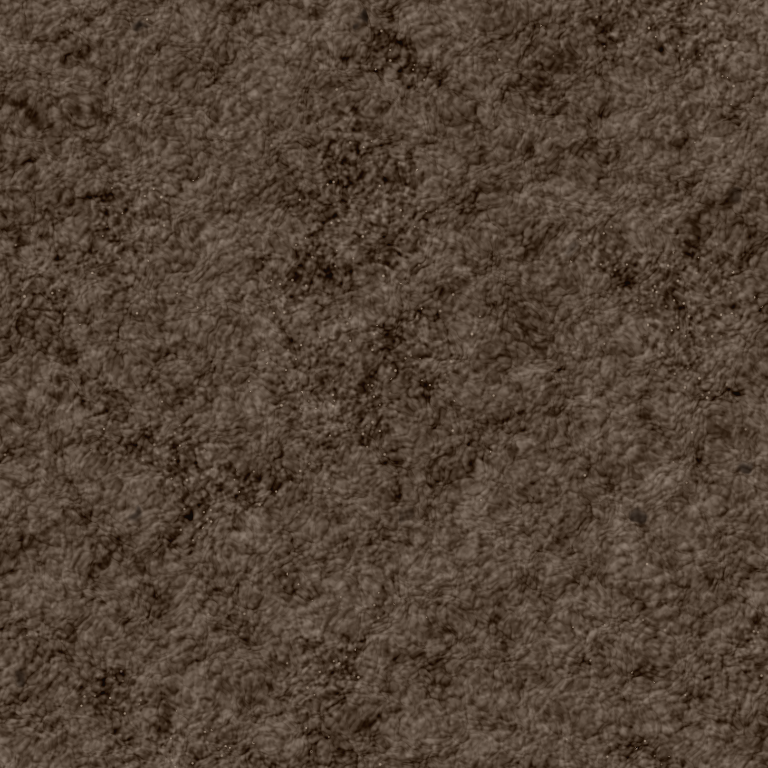
A Shadertoy shader for this texture:

```glsl
// Dark brown crumbly soil: rounded clods, loose gritty hollows, pale specks and small pits.

const vec2 LIGHT_DIR = vec2(-0.6, 0.8);
const vec3 SOIL_TINT = vec3(0.0, -0.061, -0.112);
const vec3 SPECK_COLOR = vec3(0.68, 0.61, 0.54);
const vec3 PIT_COLOR = vec3(0.08, 0.05, 0.03);
const float MEAN_TONE = 0.319;
const float MEAN_HEIGHT = 0.39;

float hash1(vec2 p) {
    vec3 q = fract(vec3(p.xyx) * 0.1031);
    q += dot(q, q.yzx + 33.33);
    return fract((q.x + q.y) * q.z);
}

vec2 hash2(vec2 p) {
    return vec2(hash1(p), hash1(p + 57.3));
}

mat2 rotation(float a) {
    return mat2(cos(a), sin(a), -sin(a), cos(a));
}

float valueNoise(vec2 p) {
    vec2 cell = floor(p), f = fract(p);
    f = f * f * (3.0 - 2.0 * f);
    float low = mix(hash1(cell), hash1(cell + vec2(1, 0)), f.x);
    float high = mix(hash1(cell + vec2(0, 1)), hash1(cell + vec2(1, 1)), f.x);
    return mix(low, high, f.y);
}

// Cellular noise: the upper envelope of domes of varied size.
float clods(vec2 p) {
    vec2 cell = floor(p);
    float top = 0.0;
    for (int y = -1; y <= 1; y++)
    for (int x = -1; x <= 1; x++) {
        vec2 id = cell + vec2(x, y);
        vec2 d = p - id - hash2(id);
        float size = mix(0.42, 0.92, hash1(id + 19.7));
        top = max(top, size - dot(d, d) / size);
    }
    return top;
}

// Clods on clods, each layer turned and about twice as fine.
float soilHeight(vec2 uv) {
    float height = 0.0, weight = 0.34, scale = 14.0;
    vec2 p = uv;
    for (int i = 0; i < 4; i++) {
        height += weight * clods(p * scale + float(i) * 31.7);
        p = rotation(0.9) * p;
        scale *= 2.15;
        weight *= 0.82;
    }
    return height;
}

// Sparse soft dots; density is the share of cells that hold one.
float dots(vec2 p, float density, float radius) {
    vec2 id = floor(p);
    vec2 center = 0.5 + 0.3 * (hash2(id + 7.1) - 0.5);
    float size = radius * mix(0.6, 1.0, hash1(id + 3.9));
    float present = step(1.0 - density, hash1(id + 91.3));
    float strength = present * mix(0.3, 1.0, hash1(id + 23.1));
    return strength * (1.0 - smoothstep(size * 0.2, size, length(fract(p) - center)));
}

void mainImage(out vec4 fragColor, in vec2 fragCoord) {
    vec2 uv = fragCoord / min(iResolution.x, iResolution.y);

    // Ragged clod outlines
    vec2 coarseWarp = vec2(valueNoise(uv * 24.0), valueNoise(uv * 24.0 + 40.0)) - 0.5;
    vec2 fineWarp = vec2(valueNoise(uv * 80.0), valueNoise(uv * 80.0 + 70.0)) - 0.5;
    vec2 p = uv + 0.018 * coarseWarp + 0.007 * fineWarp;

    // Relief lit from the upper left
    float height = soilHeight(p);
    float slope = height - soilHeight(p + LIGHT_DIR * 0.004);
    float crevice = 1.0 - smoothstep(0.12, 0.30, height);

    // Hollows of loose dark grit
    vec2 q = rotation(0.6) * uv;
    float patches = 0.65 * valueNoise(q * 7.0 + 3.0) + 0.35 * valueNoise(q * 17.0 + 9.0);
    float loose = smoothstep(0.56, 0.78, patches + 0.35 * (MEAN_HEIGHT - height));

    // Fine grain
    vec2 g = rotation(0.5) * uv;
    float grain = 0.14 * (valueNoise(g * 240.0) - 0.5)
                + 0.09 * (valueNoise(rotation(0.7) * g * 120.0) - 0.5);

    float tone = MEAN_TONE + 0.2 * (height - MEAN_HEIGHT) + 0.45 * clamp(slope, -0.2, 0.16);
    tone += grain * mix(0.95, 1.6, loose) - 0.025 * loose - 0.04 * crevice;
    vec3 color = max(tone + SOIL_TINT, vec3(0.05, 0.03, 0.02));

    // Pits and pale mineral specks
    float pit = dots((uv + 0.02 * fineWarp) * 14.0, 0.05, 0.2);
    float speck = dots(rotation(0.4) * uv * 160.0, mix(0.002, 0.06, loose), 0.46);
    color = mix(color, PIT_COLOR, pit);
    color = mix(color, SPECK_COLOR, 0.8 * speck);

    fragColor = vec4(color, 1.0);
}
```
